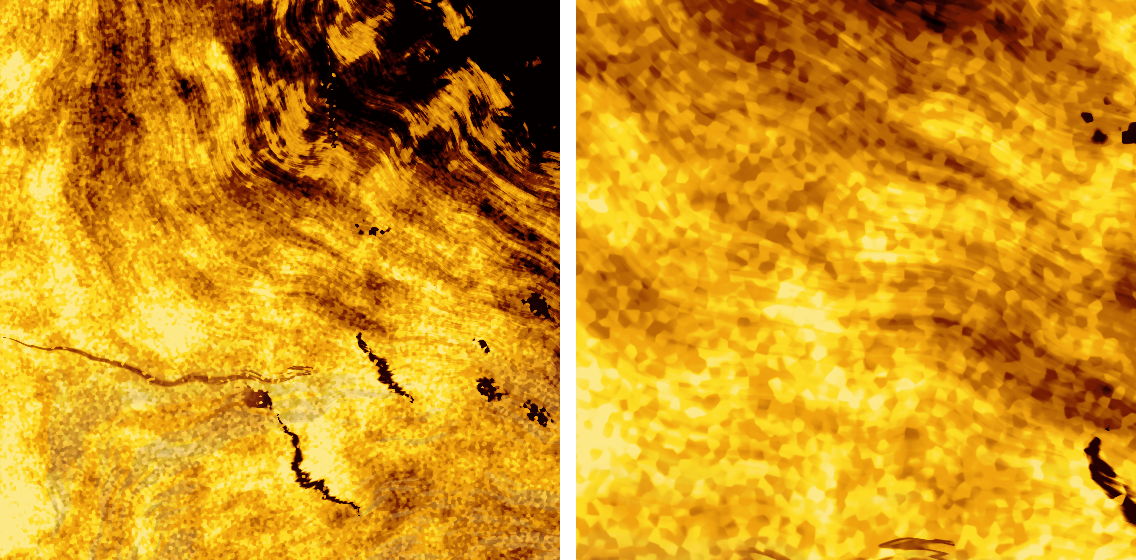
Left: the whole. Right: its middle third, enlarged.
A WebGL 1 fragment shader for this texture:

```glsl
precision highp float;
// Mineral-stained cave wall: bright sulphur floor, ochre slope, dark red rock.
// One tone value is built from broad light, curved flow streaks, cellular
// mottling, pits and cracks, then coloured through a warm ramp.
uniform vec2 u_resolution;

const vec3 BLACK = vec3(0.02, 0.0, 0.0);
const vec3 SOOT = vec3(0.15, 0.01, 0.01);
const vec3 RUST = vec3(0.46, 0.11, 0.01);
const vec3 OCHRE = vec3(0.73, 0.41, 0.02);
const vec3 AMBER = vec3(0.94, 0.64, 0.05);
const vec3 SULPHUR = vec3(0.99, 0.86, 0.13);
const vec3 CREAM = vec3(0.99, 0.91, 0.52);

vec3 hash3(vec2 cell) {
  vec3 h = fract(cell.xyx * vec3(0.1031, 0.103, 0.0973));
  h += dot(h, h.yxz + 33.33);
  return fract((h.xxy + h.yzz) * h.zyx);
}

mat2 rotation(float angle) {
  float c = cos(angle), s = sin(angle);
  return mat2(c, s, -s, c);
}

// Smooth cellular noise: random values blended between jittered points.
float cellNoise(vec2 p) {
  vec2 base = floor(p);
  float total = 0.0, weights = 0.0;
  for (int j = -1; j <= 1; j++) {
    for (int i = -1; i <= 1; i++) {
      vec2 cell = base + vec2(float(i), float(j));
      vec3 rnd = hash3(cell);
      vec2 d = cell + rnd.xy - p;
      float w = exp(-8.0 * dot(d, d));
      total += w * rnd.z;
      weights += w;
    }
  }
  return total / weights;
}

float layeredNoise(vec2 p, float gain) {
  float total = 0.0, norm = 0.0, amp = 1.0;
  for (int i = 0; i < 5; i++) {
    total += amp * cellNoise(p);
    norm += amp;
    amp *= gain;
    p = p * 2.03 + vec2(17.3, 9.1);
  }
  return total / norm;
}

vec2 sineWarp(vec2 p, float amp) {
  float freq = 9.0;
  for (int i = 0; i < 4; i++) {
    p += amp * sin(freq * p.yx + vec2(1.7, 4.1) * float(i + 1));
    p = rotation(0.6) * p;
    freq *= 1.9;
    amp *= 0.55;
  }
  return rotation(-2.4) * p;
}

float blob(vec2 p, vec2 center, vec2 radius) {
  vec2 d = (p - center) / radius;
  return exp(-dot(d, d));
}

// Tapered line from a to b.
float crack(vec2 p, vec2 a, vec2 b, float width) {
  vec2 ab = b - a;
  float h = clamp(dot(p - a, ab) / dot(ab, ab), 0.0, 1.0);
  float w = width * (0.25 + sin(3.14159 * h));
  return 1.0 - smoothstep(0.3 * w, w, length(p - a - ab * h));
}

// Scattered oblong hollows, slanting down to the right.
float pits(vec2 p, float scale, float share, float rough) {
  p *= scale;
  vec2 base = floor(p);
  float hollow = 0.0;
  for (int j = -1; j <= 1; j++) {
    for (int i = -1; i <= 1; i++) {
      vec2 cell = base + vec2(float(i), float(j));
      vec3 rnd = hash3(cell + 41.0);
      vec2 d = rotation(0.3 + 0.5 * rnd.x) * (p - cell - rnd.xy);
      float size = mix(0.12, 0.32, rnd.y);
      float dist = length(d * vec2(1.0, 2.0)) + rough;
      hollow = max(hollow, step(rnd.z, share) * (1.0 - smoothstep(0.6 * size, size, dist)));
    }
  }
  return hollow;
}

vec3 mineralRamp(float t) {
  vec3 c = mix(BLACK, SOOT, smoothstep(0.0, 0.08, t));
  c = mix(c, RUST, smoothstep(0.08, 0.23, t));
  c = mix(c, OCHRE, smoothstep(0.23, 0.43, t));
  c = mix(c, AMBER, smoothstep(0.43, 0.64, t));
  c = mix(c, SULPHUR, smoothstep(0.64, 0.83, t));
  return mix(c, CREAM, smoothstep(0.83, 0.98, t));
}

void main() {
  vec2 p = gl_FragCoord.xy / u_resolution;
  vec2 q = sineWarp(p, 0.022);

  // Flow coordinates: steep at upper left, sweeping out to the right.
  vec2 arm = vec2(q.x - 0.12, q.y - 0.42 + 0.15 * q.x);
  vec2 flow = vec2(45.0 * arm.x * arm.y, 3.5 * (arm.x * arm.x - arm.y * arm.y));
  float streak = layeredNoise(flow + 20.0, 0.75) - 0.5;
  float mottle = layeredNoise(q * 7.0 + 3.0, 0.72) - 0.5;
  float grain = cellNoise(p * 170.0) - 0.5;

  // Broad light and dark red upper rock with ochre patches.
  float t = 0.88 - 0.36 * p.x - 0.3 * smoothstep(0.35, 0.85, p.y) * (1.0 - 0.5 * p.x);
  float rock = smoothstep(0.58, 0.76, q.y + 0.3 * mottle) * smoothstep(0.3, 0.5, q.x);
  float patches = smoothstep(0.02, 0.1, mottle + 0.5 * streak);
  t += rock * (0.27 * patches - 0.32);
  t += 0.95 * mottle + mix(0.35, 0.85, smoothstep(0.25, 0.45, p.y)) * streak;
  t += grain * mix(0.28, 0.12, rock);

  // Pale veins, stained gully and shadowed hollow.
  t += 0.3 * blob(q, vec2(0.1, 0.58), vec2(0.03, 0.13));
  t += 0.22 * blob(q, vec2(0.03, 0.8), vec2(0.05));
  t += 0.2 * blob(q, vec2(0.36, 0.84), vec2(0.08, 0.13));
  t -= 0.22 * blob(q, vec2(0.2, 0.8), vec2(0.06, 0.25));
  t -= 0.5 * blob(q, vec2(0.33, 0.85), vec2(0.035, 0.025));

  // Cracks, a lit ridge and pits with wet glints.
  vec2 r = q + 0.05 * vec2(mottle, streak);
  t += 0.2 * crack(r, vec2(0.53, 0.3), vec2(0.65, 0.06), 0.035);
  float dark = crack(r, vec2(0.47, 0.29), vec2(0.63, 0.07), 0.009);
  dark = max(dark, crack(r, vec2(0.64, 0.4), vec2(0.73, 0.26), 0.009));
  dark = max(dark, 0.6 * crack(r, vec2(0.0, 0.36), vec2(0.55, 0.345), 0.007));
  dark = max(dark, rock * crack(r, vec2(0.57, 0.96), vec2(0.63, 0.72), 0.009));
  float slope = smoothstep(0.38, 0.5, p.x) * (1.0 - smoothstep(0.58, 0.66, p.y));
  dark = max(dark, slope * pits(p, 9.0, 0.28, 0.9 * mottle + 0.3 * grain));
  t = mix(t, 0.03 + 0.6 * smoothstep(0.22, 0.4, grain), 0.95 * dark);

  // Unlit upper right corner.
  t -= 0.7 * smoothstep(1.7, 1.8, p.x + p.y - 0.7 * mottle);

  // Greyish pink crust on the floor.
  vec3 color = mineralRamp(t);
  float crust = smoothstep(0.04, 0.16, streak - 0.3 * mottle) * (1.0 - smoothstep(0.2, 0.45, p.y));
  color = mix(color, vec3(0.9, 0.68, 0.34) * (0.85 + 0.5 * grain), 0.5 * crust * (1.0 - dark));
  gl_FragColor = vec4(color, 1.0);
}
```
